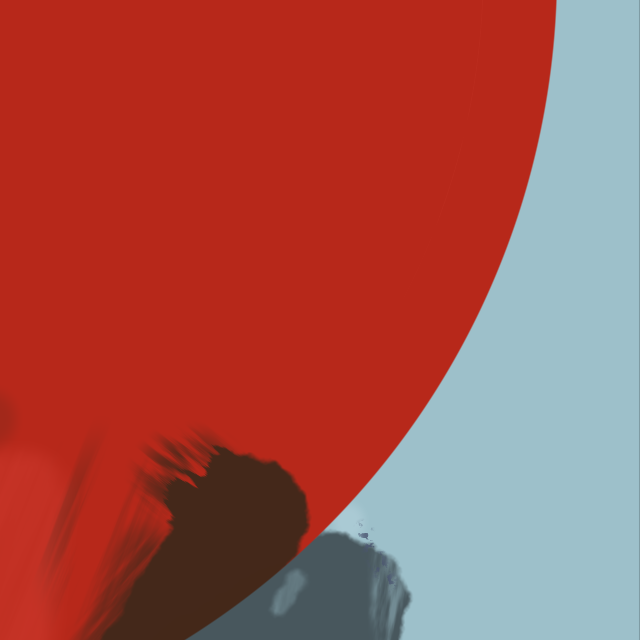
Write a three.js fragment shader that draws this background.

```glsl
varying vec2 vUv;

const vec3 SKY = vec3(0.615, 0.753, 0.792);
const vec3 RED = vec3(0.718, 0.157, 0.102);
const vec3 GLOW_RED = vec3(0.775, 0.200, 0.150);
const vec3 BROWN = vec3(0.267, 0.157, 0.100);
const vec3 SLATE = vec3(0.282, 0.341, 0.365);
const vec3 PALE = vec3(0.680, 0.800, 0.840);
const vec3 VIOLET = vec3(0.290, 0.330, 0.440);

const vec2 DISC_CENTER = vec2(-0.361, 1.046);
const float DISC_RADIUS = 1.2314;
const float ARC_RADIUS = 1.116;
const float EDGE = 0.0016;
const float INK_EDGE = 0.005;
const float ROUGHNESS = 0.022;

float hash(vec2 p) {
  return fract(sin(dot(p, vec2(127.1, 311.7))) * 43758.5453);
}

float noise(vec2 p) {
  vec2 i = floor(p);
  vec2 f = fract(p);
  f = f * f * (3.0 - 2.0 * f);
  return mix(mix(hash(i), hash(i + vec2(1.0, 0.0)), f.x),
             mix(hash(i + vec2(0.0, 1.0)), hash(i + 1.0), f.x), f.y);
}

float fbm(vec2 p) {
  float sum = 0.0;
  float amp = 0.5;
  for (int i = 0; i < 4; i++) {
    sum += amp * noise(p);
    p = p * 2.03 + 7.1;
    amp *= 0.5;
  }
  return sum;
}

// Noise drawn out along a direction, like bristle marks
float bristles(vec2 p, vec2 dir, float along, float across) {
  return fbm(vec2(dot(p, dir) * along, dot(p, vec2(-dir.y, dir.x)) * across));
}

float fill(float d, float softness) {
  return 1.0 - smoothstep(-softness, softness, d);
}

// Capsule with a different radius at each end
float taper(vec2 p, vec2 a, vec2 b, float ra, float rb) {
  vec2 ab = b - a;
  float h = clamp(dot(p - a, ab) / dot(ab, ab), 0.0, 1.0);
  return length(p - a - ab * h) - mix(ra, rb, h);
}

// Soft elliptical patch, 1 at its center
float patchMask(vec2 p, vec2 center, vec2 radii) {
  return 1.0 - smoothstep(0.35, 1.0, length((p - center) / radii));
}

vec3 paintDisc(vec2 p, float fromCenter, float rough) {
  vec3 color = RED;

  // Faint concentric arc
  float arc = fill(abs(fromCenter - ARC_RADIUS), 0.0015);
  color += 0.025 * arc * smoothstep(0.48, 0.7, p.y) * smoothstep(0.2, 0.6, noise(p * 25.0));

  // Bright fanned brushwork in the lower left
  float sweep = bristles(p, normalize(vec2(0.4, 1.0)), 3.0, 55.0);
  float glow = fill(taper(p, vec2(0.03, 0.22), vec2(-0.01, -0.05), 0.075, 0.085) + rough * 0.5, 0.025);
  color = mix(color, GLOW_RED, glow * (0.55 + 0.6 * sweep));
  float wash = patchMask(p, vec2(0.16, 0.15), vec2(0.13, 0.21));
  color = mix(color, BROWN, wash * smoothstep(0.42, 0.75, sweep) * 0.35);
  color = mix(color, BROWN, 0.18 * patchMask(p, vec2(-0.01, 0.345), vec2(0.05, 0.06)));

  // Dry feathering at the left of the dark mass
  float upper = bristles(p, normalize(vec2(0.75, -0.6)), 11.0, 85.0);
  float lower = bristles(p, normalize(vec2(0.65, 0.75)), 8.0, 65.0);
  float upperMask = patchMask(p, vec2(0.295, 0.255), vec2(0.105, 0.092));
  float lowerMask = fill(taper(p, vec2(0.235, 0.13), vec2(0.17, -0.01), 0.035, 0.045), 0.035);
  color = mix(color, BROWN, upperMask * smoothstep(0.28, 0.62, upper) * 0.8);
  color = mix(color, BROWN, lowerMask * smoothstep(0.15, 0.65, lower) * 0.75);

  // Dark mass
  float crown = length(p - vec2(0.371, 0.184)) - 0.108;
  float tail = taper(p, vec2(0.345, 0.130), vec2(0.175, -0.045), 0.096, 0.037);
  float feather = (upper - 0.47) * 0.10 * upperMask;
  return mix(color, BROWN, fill(min(crown, tail) + rough - feather, INK_EDGE));
}

vec3 paintSky(vec2 p, float rough) {
  vec3 color = SKY;
  float strokes = bristles(p, normalize(vec2(0.15, 1.0)), 14.0, 60.0);

  // Pale dabs above the mass
  color = mix(color, PALE, 0.8 * patchMask(p, vec2(0.545, 0.185), vec2(0.035, 0.04)));

  // Slate mass with a thinner right rim
  float body = min(length(p - vec2(0.520, 0.088)) - 0.081,
                   taper(p, vec2(0.50, 0.07), vec2(0.30, -0.05), 0.08, 0.08));
  float rim = taper(p, vec2(0.568, 0.068), vec2(0.558, -0.01), 0.070, 0.072);
  float thin = smoothstep(0.572, 0.592, p.x + rough * 0.4);
  vec3 ink = mix(SLATE, SKY, thin * smoothstep(0.3, 0.75, strokes) * 0.5);
  color = mix(color, ink, fill(min(body, rim) + rough, INK_EDGE));

  // Light scrape and violet speckles
  float scrape = fill(taper(p, vec2(0.462, 0.092), vec2(0.437, 0.045), 0.018, 0.008) + rough, 0.007);
  color = mix(color, SKY, scrape * (0.15 + 0.4 * strokes));
  float speckle = smoothstep(0.48, 0.62, fbm(p * 110.0));
  float trail = fill(taper(p, vec2(0.568, 0.172), vec2(0.605, 0.09), 0.010, 0.012), 0.010);
  return mix(color, VIOLET, trail * speckle * 0.8);
}

void main() {
  vec2 p = vUv;
  float rough = (fbm(p * 32.0) - 0.47) * ROUGHNESS;
  float fromCenter = length(p - DISC_CENTER);
  float disc = fill(fromCenter - DISC_RADIUS, EDGE);
  vec3 color = mix(paintSky(p, rough), paintDisc(p, fromCenter, rough), disc);

  // Thin shaded right border
  color *= 1.0 - 0.2 * smoothstep(0.9975, 0.9995, p.x);
  gl_FragColor = vec4(color, 1.0);
}
```
